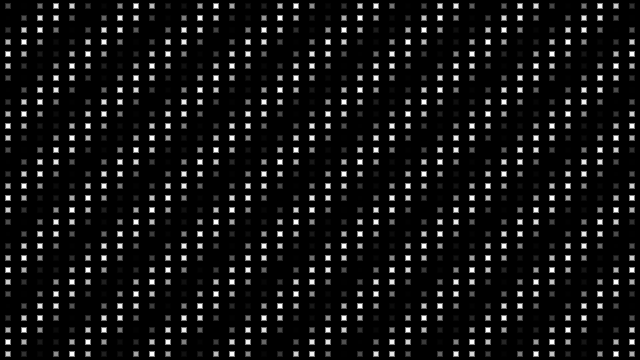
This pattern is drawn by a Shadertoy shader. Its source:

```glsl
// A grid of small square lamps on black, 40 across and 30 down.
// A slanted cosine wave, sampled once per cell, sets each lamp's grey level,
// and a box distance function gives each square its smooth edge.

const float TAU = 6.2831853;
const vec2 GRID = vec2(40.0, 30.0);          // lamps across and down
const vec2 WAVE_PERIOD = vec2(4.85, 6.0);    // wave length in columns and rows
const float WAVE_OFFSET = 0.148;             // turns at the lower left lamp
const float LAMP_SIDE = 1.0 / 72.0;          // in canvas heights

// Signed distance to a square centred on the origin.
float squareDistance(vec2 p, float side) {
    vec2 d = abs(p) - 0.5 * side;
    return length(max(d, 0.0)) + min(max(d.x, d.y), 0.0);
}

// Coverage of a shape, softened over about one pixel.
float coverage(float distance, float pixel) {
    return clamp(0.5 - distance / pixel, 0.0, 1.0);
}

// Brightness from 0 to 1; the crests climb towards the upper right.
float waveLevel(vec2 cell, vec2 period, float offset) {
    float turns = cell.x / period.x - cell.y / period.y + offset;
    return 0.5 + 0.5 * cos(TAU * turns);
}

void mainImage(out vec4 fragColor, in vec2 fragCoord) {
    // Cell index and position inside the cell, in canvas heights
    vec2 canvas = vec2(iResolution.x / iResolution.y, 1.0);
    vec2 gridPos = fragCoord / iResolution.xy * GRID;
    vec2 cell = floor(gridPos);
    vec2 local = (fract(gridPos) - 0.5) * canvas / GRID;

    // Lamp shape times its wave brightness
    float lamp = coverage(squareDistance(local, LAMP_SIDE), 1.0 / iResolution.y);
    float level = waveLevel(cell, WAVE_PERIOD, WAVE_OFFSET);
    fragColor = vec4(vec3(lamp * level), 1.0);
}
```
